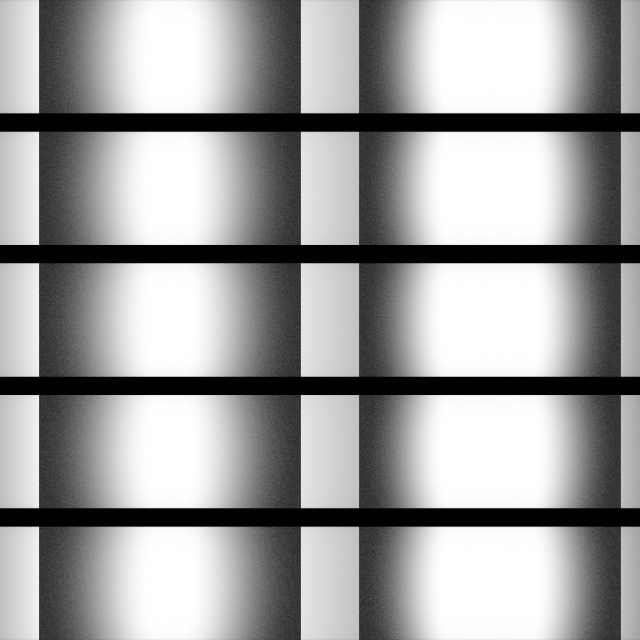
A WebGL 1 fragment shader for this pattern:

```glsl
precision highp float;
// Rows of softly lit curved panels with pale strips between them, split by black bars.
uniform vec2 u_resolution;

float hash(vec2 p) {
  return fract(sin(dot(p, vec2(127.1, 311.7))) * 43758.5);
}

// Brightness across a panel: a white plateau falling to charcoal sides.
float panelShade(float offset, float column, float bow) {
  float d = abs(offset) + 0.05 * bow;
  float start = mix(0.15, 0.36, column);
  return mix(1.0, 0.21, smoothstep(start, mix(1.01, 0.98, column), d));
}

// Brightness of the pale strips, each with its own sideways slope.
float stripShade(float x) {
  float left = mix(0.75, 0.95, x / 0.061);
  float middle = mix(0.90, 0.76, (x - 0.470) / 0.091);
  float right = mix(0.76, 0.65, (x - 0.970) / 0.030);
  return x < 0.25 ? left : (x < 0.75 ? middle : right);
}

void main() {
  vec2 uv = gl_FragCoord.xy / u_resolution;
  vec2 pixel = 1.0 / u_resolution;

  // Two columns, five rows; the middle row is centred on the canvas.
  float column = step(0.516, uv.x);
  float across = uv.x - 0.2656 - 0.5 * column;
  float rowPitch = 0.2057;
  float down = (fract((uv.y - 0.5) / rowPitch + 0.5) - 0.5) * rowPitch;

  // Panel and strip tones, a little darker toward the ends of each row.
  float v = abs(down) / 0.0886;
  float panel = panelShade(across / 0.2044, column, v * v);
  float inPanel = 1.0 - smoothstep(-0.5, 0.5, (abs(across) - 0.2044) / pixel.x);
  float shade = mix(stripShade(uv.x), panel, inPanel);
  shade *= 1.0 - 0.03 * pow(v, 6.0) - 0.05 * smoothstep(0.97, 1.0, v);

  // Fine grain, strongest in the dark sides.
  float grain = hash(floor(uv * 512.0)) - 0.5;
  shade += grain * mix(0.065, 0.008, smoothstep(0.2, 0.8, shade));

  // Black bars between rows.
  float bar = smoothstep(-0.5, 0.5, (abs(down) - 0.0886) / pixel.y);
  shade = mix(shade, 0.003, bar);

  gl_FragColor = vec4(vec3(clamp(shade, 0.0, 1.0)), 1.0);
}
```
